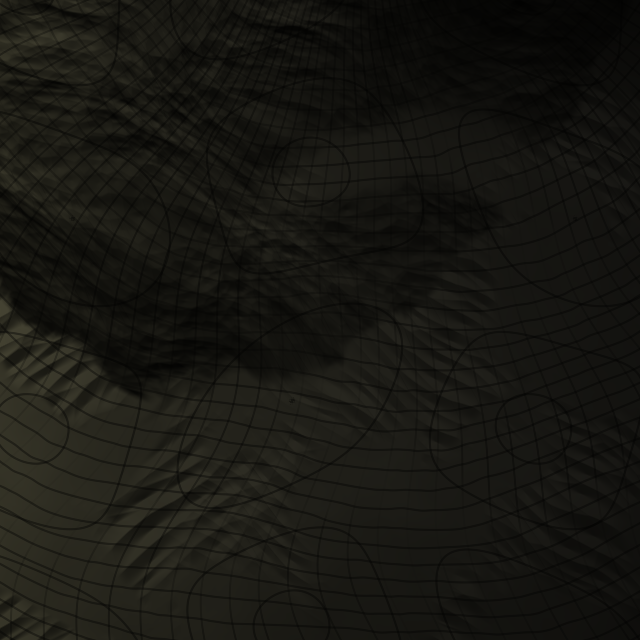
Write a WebGL 2 fragment shader that draws this texture.

```glsl
#version 300 es
precision highp float;
// Dim relief map: shadowed creased mountain, pale gullied plain, fine contour mesh.
uniform vec2 u_resolution;
out vec4 fragColor;

vec2 hash2(vec2 cell) {
    vec3 h = fract(cell.xyx * vec3(0.1031, 0.1030, 0.0973));
    h += dot(h, h.yzx + 33.33);
    return fract((h.xx + h.yz) * h.zy);
}

// Distance to the nearest scattered cell centre.
float cellular(vec2 p) {
    vec2 cell = floor(p);
    float nearest = 2.0;
    for (int j = -1; j <= 1; j++)
        for (int i = -1; i <= 1; i++) {
            vec2 c = cell + vec2(i, j);
            nearest = min(nearest, length(c + hash2(c) - p));
        }
    return nearest;
}

float layeredSines(vec2 p) {
    float sum = 0.0, amp = 0.5;
    for (int i = 0; i < 5; i++) {
        p += 0.45 * sin(p.yx * 1.3 + float(i) * 2.1);
        sum += amp * sin(p.x) * cos(p.y);
        p = mat2(0.8, -0.6, 0.6, 0.8) * p * 1.75 + 1.7;
        amp *= 0.55;
    }
    return sum;
}

float segment(vec2 p, vec2 a, vec2 b) {
    vec2 d = b - a;
    return length(p - a - d * clamp(dot(p - a, d) / dot(d, d), 0.0, 1.0));
}

// Coordinates along and across the main fall line.
vec2 slopeAxes(vec2 p) {
    return vec2(dot(p, vec2(0.78, -0.62)), dot(p, vec2(0.62, 0.78)));
}

float rockHeight(vec2 p) {
    vec2 q = slopeAxes(p) + 0.02 * sin(p.yx * 17.0 + 2.0 * sin(p * 9.0));
    return 0.018 * layeredSines(q * vec2(6.0, 17.0))
         + 0.012 * cellular(q * vec2(11.0, 27.0))
         + 0.004 * cellular(q * vec2(34.0, 62.0) + 7.0);
}

float gullyHeight(vec2 p) {
    vec2 q = slopeAxes(p) + 0.008 * sin(p.yx * 31.0);
    vec2 r = slopeAxes(vec2(-p.x, p.y)) + 0.008 * sin(p * 27.0);
    float leftSide = smoothstep(0.5, 0.2, p.x);
    return 0.013 * mix(cellular(q * vec2(9.0, 44.0)), cellular(r * vec2(9.0, 36.0)), leftSide);
}

// Thin line at every whole value, with its width in canvas units.
float isoLine(float v, float width) {
    float slope = length(vec2(dFdx(v), dFdy(v))) * u_resolution.y;
    float d = abs(fract(v - 0.5) - 0.5) / max(slope, 0.001);
    return 1.0 - smoothstep(width * 0.3, width, d);
}

void main() {
    vec2 uv = gl_FragCoord.xy / u_resolution;
    float broad = layeredSines(uv * 6.0 + 1.0);
    float rough = layeredSines(uv * 23.0);

    // Mountain outline and the pale valley cutting into it.
    float edge = uv.y - 0.39 - 1.4 * (uv.x - 0.33) * (uv.x - 0.33) + 0.05 * rough;
    float mountain = smoothstep(-0.012, 0.025, edge);
    float valley = min(segment(uv, vec2(0.45, 0.69), vec2(0.62, 0.78)),
                       segment(uv, vec2(0.66, 0.78), vec2(0.86, 0.70)) - 0.02);
    mountain *= smoothstep(0.02, 0.065, valley + 0.03 * rough);

    // Relief slopes lit from the upper left.
    vec2 e = vec2(0.003, 0.0), light = vec2(0.45, -0.9);
    float h = rockHeight(uv), g = gullyHeight(uv);
    vec2 rockSlope = vec2(rockHeight(uv + e.xy), rockHeight(uv + e.yx)) - h;
    vec2 gullySlope = vec2(gullyHeight(uv + e.xy), gullyHeight(uv + e.yx)) - g;
    float rockShade = clamp(dot(rockSlope, light) / e.x, -0.7, 0.9);
    float gullyShade = clamp(dot(gullySlope, light) / e.x, -0.7, 0.25);

    // Light fades to the right and towards the top right corner.
    float tone = 0.208 * exp(-1.1 * uv.x) * (1.0 + 0.12 * broad);
    tone *= 1.0 - 0.6 * smoothstep(0.72, 1.0, uv.y) * smoothstep(0.35, 0.75, uv.x);
    tone *= 1.0 - 0.2 * smoothstep(0.25, 0.0, uv.y);

    // Diagonal shadow bands over the rock, gullies in patches over the plain.
    vec2 q = slopeAxes(uv);
    float lit = smoothstep(0.36, 0.8, q.y + 0.06 * sin(q.y * 42.0 + 3.0 * broad) + 0.08 * broad);
    float rockTone = mix(0.3, 0.62, lit) * (1.0 + 1.1 * rockShade);
    float patches = smoothstep(-0.05, 0.3, layeredSines(uv * 11.0 + 4.0));
    float plainTone = (1.0 + 0.95 * patches * gullyShade) * (1.0 + 0.06 * rough);
    tone *= mix(plainTone, rockTone, mountain);

    // Curved mesh of contours and fall lines, plus a few looping contours.
    vec2 fromPeak = uv - vec2(0.58, 1.3) + 0.018 * sin(uv.yx * 9.0 + 1.5 * sin(uv * 6.0));
    float rings = isoLine(length(fromPeak) * 34.0 + 0.7 * broad, 0.0026);
    float falls = isoLine(atan(fromPeak.x, -fromPeak.y) * 27.0 + 0.5 * sin(uv.y * 13.0), 0.0024);
    vec2 bend = uv + 0.05 * sin(uv.yx * 8.0);
    float loops = isoLine(1.6 * sin(bend.x * 8.0 + 1.0) * cos(bend.y * 9.0) + 0.4, 0.0026);
    float fade = 0.55 + 0.45 * sin(uv.x * 7.0 + 4.0 * broad);
    tone *= 1.0 - 0.38 * rings * mix(1.0, 0.6, mountain);
    tone *= 1.0 - 0.36 * falls * fade;
    tone *= 1.0 - 0.4 * loops;

    vec3 tint = mix(vec3(1.0, 0.97, 0.74), vec3(1.0, 0.97, 0.86), uv.x);
    fragColor = vec4(tint * tone + vec3(0.004, 0.004, 0.001), 1.0);
}
```
